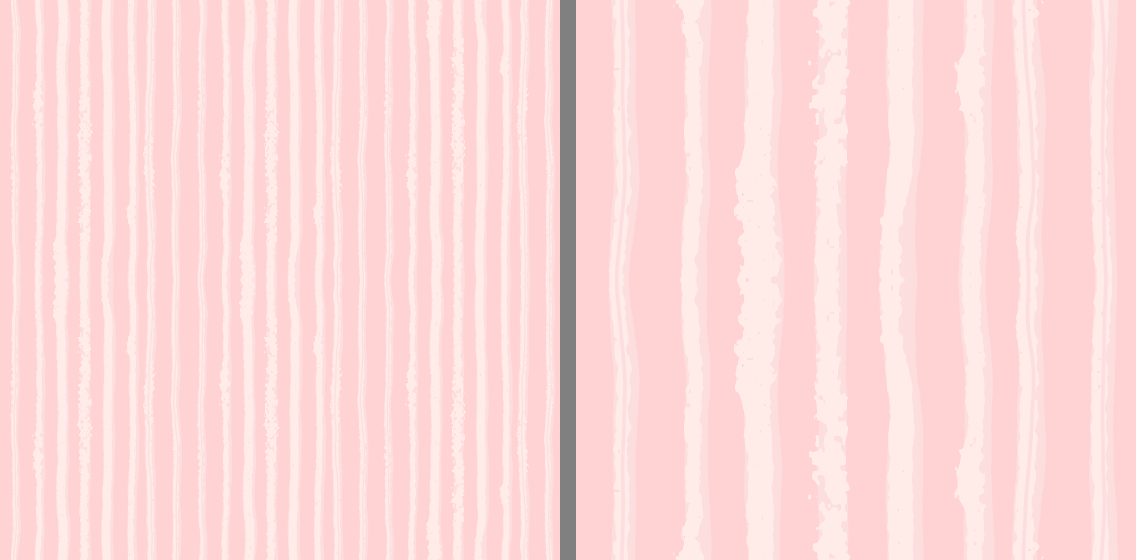
Left, the full canvas; right, a detail of the centre.
A WebGL 1 fragment shader for this pattern:

```glsl
precision highp float;
// Rough hand-painted vertical stripes in cream and pale pink on a pink ground.
uniform vec2 u_resolution;

const float TILES = 3.0;      // repeats across
const float STRIPES = 8.0;    // stripes in each repeat
const float UNIT = 0.001;     // stripe sizes are in thousandths of the canvas
const vec3 GROUND = vec3(1.0, 0.825, 0.827);
const vec3 WASH = vec3(0.99, 0.87, 0.87);
const vec3 CREAM = vec3(1.0, 0.922, 0.906);

float hash(vec2 p) {
  return fract(sin(dot(p, vec2(127.1, 311.7))) * 43758.5453);
}

float valueNoise(vec2 p) {
  vec2 cell = floor(p);
  vec2 f = fract(p);
  f = f * f * (3.0 - 2.0 * f);
  float low = mix(hash(cell), hash(cell + vec2(1.0, 0.0)), f.x);
  float high = mix(hash(cell + vec2(0.0, 1.0)), hash(cell + vec2(1.0, 1.0)), f.x);
  return mix(low, high, f.y);
}

// Signed two-octave noise, roughly -1 to 1
float grain(vec2 p) {
  return 1.3 * valueNoise(p) + 0.7 * valueNoise(p * 2.1 + 17.0) - 1.0;
}

// Smooth sideways drift along a stripe
float drift(float y, float frequency, float seed) {
  return valueNoise(vec2(y * frequency, seed)) - 0.5;
}

// Entry i of eight values
float pick(vec4 a, vec4 b, float i) {
  float k = i < 4.0 ? i : i - 4.0;
  vec4 chosen = vec4(equal(vec4(0.0, 1.0, 2.0, 3.0), vec4(k)));
  return dot(i < 4.0 ? a : b, chosen);
}

// Signed depth inside the span from left to right
float spanDepth(float x, float left, float right) {
  return min(x - left, right - x);
}

float cover(float depth, float pixel) {
  return smoothstep(-pixel, pixel, depth);
}

vec3 paintStripe(vec3 color, float x, float y, float i, float pixel) {
  float halfCore = 0.5 * pick(vec4(8.0, 9.0, 15.5, 13.0), vec4(14.5, 10.5, 10.5, 9.0), i);
  float washWidth = pick(vec4(4.0, 5.0, 4.5, 5.0), vec4(5.0, 5.0, 4.5, 4.5), i);
  float rough = pick(vec4(1.3, 1.6, 1.2, 2.4), vec4(0.8, 1.3, 1.3, 1.2), i);
  float seed = i * 7.0 + 3.0;

  x += 2.0 - 6.0 * drift(y, 13.0, seed) - 2.0 * drift(y, 37.0, seed + 1.0);

  // Worn patch where the edge swells, retreats and breaks up
  float wornAt = pick(vec4(0.3, 0.19, 0.0, 0.2), vec4(0.0, 0.118, 0.2, 0.3), i);
  float wornLength = pick(vec4(0.05, 0.05, 0.085, 0.15), vec4(0.055, 0.02, 0.06, 0.05), i);
  float worn = 1.0 - smoothstep(0.7, 1.0, abs(y - wornAt) / wornLength);
  float swellLeft = worn * pick(vec4(0.0, 4.0, 5.0, 0.0), vec4(0.0, 4.0, 0.0, 0.0), i);
  float swellRight = worn * pick(vec4(0.0, 0.0, 1.0, 2.0), vec4(-4.0, 0.0, 3.0, 0.0), i);

  // Pale wash, smooth and offset to the right
  float washLeft = -halfCore - 1.0 + 2.0 * drift(y, 25.0, seed + 2.0);
  float washRight = halfCore + washWidth + 3.0 * drift(y, 18.0, seed + 3.0);
  float wash = spanDepth(x, washLeft, washRight) + 0.3 * grain(vec2(x * 0.3 + seed, y * 220.0));
  color = mix(color, WASH, cover(wash, pixel));

  // Dry-brushed cream core
  vec2 grainAt = vec2(x * 0.24 + seed * 11.0, y * 170.0);
  float core = spanDepth(x, -halfCore - swellLeft, halfCore + swellRight);
  core += rough * (1.0 + 2.2 * worn) * 1.4 * grain(grainAt);
  float speck = smoothstep(0.9, 0.94, valueNoise(grainAt * 1.5 + 51.0));

  // Thin streak of wash left bare along some cores
  float streakWidth = pick(vec4(2.2, -9.0, -9.0, -9.0), vec4(-9.0, -9.0, 2.2, 2.2), i);
  float streakX = 1.2 + 3.0 * drift(y, 16.0, seed + 4.0);
  float streak = cover(0.5 * streakWidth - abs(x - streakX), pixel);
  return mix(color, CREAM, cover(core, pixel) * (1.0 - streak) * (1.0 - speck));
}

void main() {
  vec2 uv = gl_FragCoord.xy / u_resolution;
  float pixel = 0.7 / (u_resolution.x * UNIT);
  float tile = floor(uv.x * TILES);
  float tileX = fract(uv.x * TILES);
  vec3 color = GROUND;

  for (float i = 0.0; i < STRIPES; i += 1.0) {
    float center = pick(vec4(0.086, 0.21, 0.336, 0.457), vec4(0.579, 0.711, 0.81, 0.947), i);
    float x = (tileX - center) / (TILES * UNIT);

    // Each stripe mirrors about its middle; one run of eight is half dropped
    float index = tile * STRIPES + i;
    float dropped = index < 2.0 || index > 17.0 ? 0.5 : 0.0;
    float y = abs(fract(uv.y + dropped) - 0.5);
    color = paintStripe(color, x, y, i, pixel);
  }
  gl_FragColor = vec4(color, 1.0);
}
```
